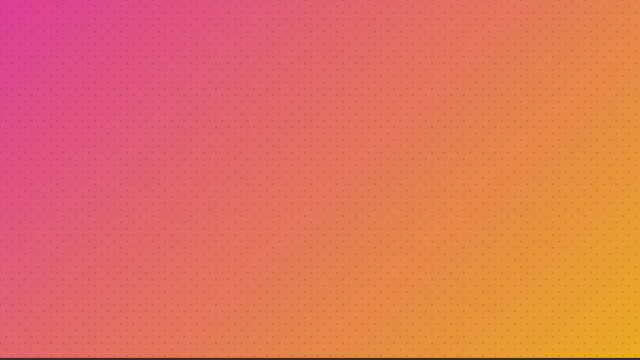
Reproduce this background procedurally as a WebGL 2 fragment shader.

```glsl
#version 300 es
precision highp float;
// A diagonal pink-to-amber gradient under a faint staggered dot grid,
// closed by a thin dark strip along the bottom edge.
// Lengths are in canvas heights; dots and strip are antialiased distances.

#define PINK vec3(0.867, 0.243, 0.588)
#define AMBER vec3(0.917, 0.668, 0.130)
#define STRIP_COLOR vec3(0.19, 0.19, 0.185)
#define STRIP_HEIGHT 0.0059
#define DOT_PITCH 0.0353
#define DOT_RADIUS 0.0021
#define DOT_SHADE 0.18

uniform vec2 u_resolution;
out vec4 fragColor;

// Distance to the nearest dot centre: cell corners plus cell middles.
float dotDistance(vec2 p) {
    vec2 cell = p / DOT_PITCH;
    float corner = length(fract(cell + 0.5) - 0.5);
    float middle = length(fract(cell) - 0.5);
    return min(corner, middle) * DOT_PITCH;
}

// Coverage of a shape from its signed distance, softened over one pixel.
float coverage(float dist, float pixel) {
    return clamp(0.5 - dist / pixel, 0.0, 1.0);
}

void main() {
    float pixel = 1.0 / u_resolution.y;
    vec2 p = gl_FragCoord.xy * pixel;
    float aspect = u_resolution.x * pixel;
    vec2 fromTop = vec2(p.x, 1.0 - p.y);

    // Diagonal gradient from the top left to the bottom right corner
    float t = (fromTop.x + fromTop.y) / (aspect + 1.0);
    vec3 color = mix(PINK, AMBER, t);

    // Faint dots
    float dots = coverage(dotDistance(fromTop) - DOT_RADIUS, pixel);
    color *= 1.0 - DOT_SHADE * dots;

    // Bottom strip
    color = mix(color, STRIP_COLOR, coverage(p.y - STRIP_HEIGHT, pixel));

    fragColor = vec4(color, 1.0);
}
```
